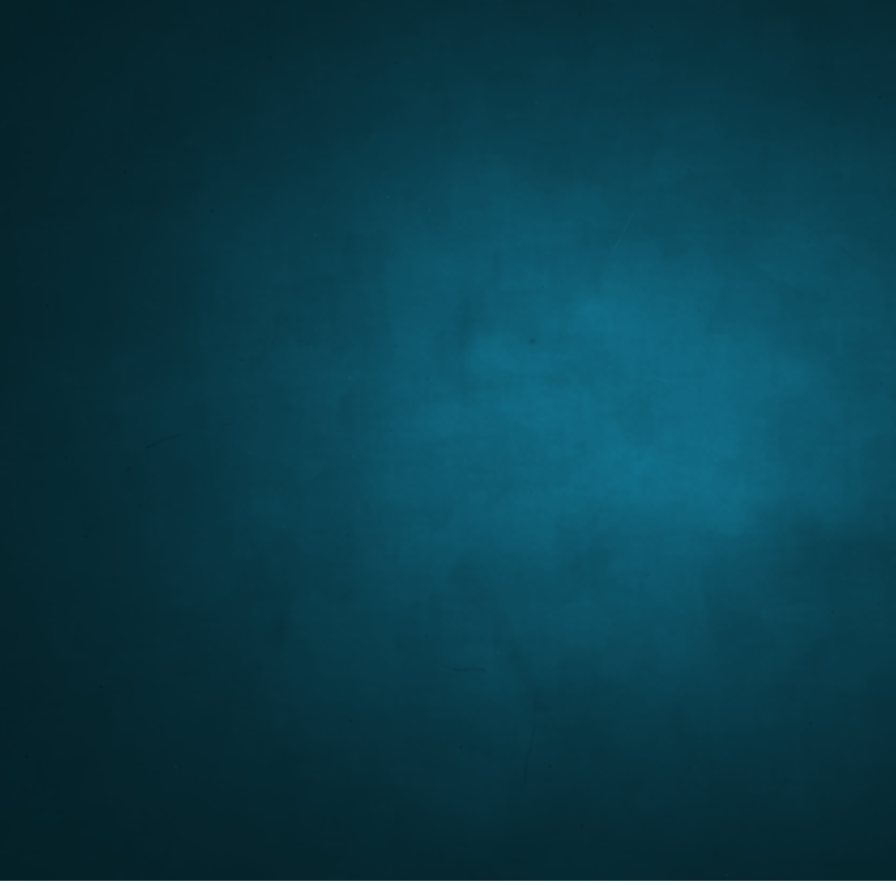
Reproduce this background procedurally as a Shadertoy shader.

```glsl
// A worn teal wall lit by one soft, lopsided glow right of the centre.
// A split Gaussian sets the light; value noise, ragged stains, scratches
// and hashed specks wear the surface above a thin white bottom margin.

#define GLOW_CENTER vec2(0.665, 0.53)
#define GLOW_LOW vec2(0.425, 0.355)
#define GLOW_HIGH vec2(0.50, 0.385)
#define SHADOW_COLOR vec3(0.020, 0.128, 0.155)
#define GLOW_COLOR vec3(0.060, 0.402, 0.500)
#define MARGIN_HEIGHT 0.00593
#define MOTTLE 0.24
#define PATCHES 0.06
#define BRUSH 0.045
#define GRAIN 0.05
#define SPECK_CELLS 24.0
#define SCRATCH_COUNT 16

float hash(vec2 p) {
    return fract(sin(dot(p, vec2(127.1, 311.7))) * 43758.5453);
}

float noise(vec2 p) {
    vec2 cell = floor(p), f = fract(p);
    f = f * f * (3.0 - 2.0 * f);
    float low = mix(hash(cell), hash(cell + vec2(1, 0)), f.x);
    float high = mix(hash(cell + vec2(0, 1)), hash(cell + vec2(1, 1)), f.x);
    return mix(low, high, f.y);
}

float fbm(vec2 p) {
    float sum = 0.0, weight = 0.5;
    for (int i = 0; i < 5; i++) {
        sum += weight * noise(p);
        p = mat2(1.6, 1.2, -1.2, 1.6) * p + 7.3;
        weight *= 0.5;
    }
    return sum;
}

// Soft elliptical stain
float stain(vec2 p, vec2 center, vec2 size) {
    vec2 d = (p - center) / size;
    return exp(-dot(d, d));
}

// Soft line between two points
float streak(vec2 p, vec2 a, vec2 b, float width) {
    vec2 ab = b - a;
    float t = clamp(dot(p - a, ab) / dot(ab, ab), 0.0, 1.0);
    float d = length(p - a - ab * t) / width;
    return exp(-d * d);
}

// Sparse specks, one candidate per cell; positive is light
float specks(vec2 p) {
    vec2 cell = floor(p * SPECK_CELLS);
    float pick = hash(cell + 3.7);
    vec2 center = 0.2 + 0.6 * vec2(hash(cell + 11.3), hash(cell + 29.1));
    float d = length(fract(p * SPECK_CELLS) - center);
    return (1.0 - smoothstep(0.02, 0.07, d)) * (step(0.965, pick) - step(pick, 0.06));
}

// Brightness of the lit wall before wear
float glow(vec2 p) {
    vec2 d = p - GLOW_CENTER;
    d /= mix(GLOW_LOW, GLOW_HIGH, step(0.0, d));
    return exp(-dot(d, d));
}

// Broad stains with ragged borders
float stains(vec2 p) {
    p += 0.05 * (vec2(fbm(p * 30.0), fbm(p * 30.0 + 40.0)) - 0.48);
    float light = 0.11 * stain(p, vec2(0.555, 0.605), vec2(0.028, 0.026))
                + 0.09 * stain(p, vec2(0.661, 0.655), vec2(0.026, 0.024))
                + 0.10 * stain(p, vec2(0.820, 0.447), vec2(0.060, 0.045))
                + 0.08 * stain(p, vec2(0.677, 0.473), vec2(0.080, 0.040))
                + 0.07 * stain(p, vec2(0.885, 0.580), vec2(0.030, 0.022));
    float dark = 0.12 * stain(p, vec2(0.514, 0.625), vec2(0.022, 0.055))
               + 0.07 * stain(p, vec2(0.600, 0.572), vec2(0.085, 0.012))
               + 0.09 * stain(p, vec2(0.306, 0.295), vec2(0.024, 0.026))
               + 0.09 * stain(p, vec2(0.664, 0.368), vec2(0.050, 0.024))
               + 0.09 * stain(p, vec2(0.938, 0.380), vec2(0.080, 0.045));
    return light - dark;
}

// Creases and broken scratches, then short scattered nicks
float scratches(vec2 p) {
    float gaps = smoothstep(0.2, 0.6, noise(p * 70.0));
    p += 0.006 * (noise(p * 45.0) - 0.5);
    float crease = streak(p, vec2(0.521, 0.354), vec2(0.573, 0.262), 0.014)
                 + streak(p, vec2(0.573, 0.262), vec2(0.605, 0.209), 0.010);
    float fine = max(streak(p, vec2(0.163, 0.494), vec2(0.208, 0.514), 0.0015),
                     streak(p, vec2(0.208, 0.514), vec2(0.260, 0.523), 0.0015))
               + 0.5 * streak(p, vec2(0.600, 0.209), vec2(0.586, 0.117), 0.0015)
               + streak(p, vec2(0.495, 0.249), vec2(0.540, 0.243), 0.0022)
               - 0.8 * streak(p, vec2(0.707, 0.759), vec2(0.684, 0.717), 0.0014);
    for (int i = 0; i < SCRATCH_COUNT; i++) {
        vec2 seed = vec2(float(i), 5.3);
        vec2 start = vec2(0.3, 0.2) + vec2(0.7, 0.6) * vec2(hash(seed), hash(seed + 9.1));
        vec2 reach = 0.05 * (vec2(hash(seed + 17.7), hash(seed + 23.9)) - 0.5);
        fine += (hash(seed + 31.0) - 0.5) * streak(p, start, start + reach, 0.0014);
    }
    float pit = stain(p, vec2(0.592, 0.613), vec2(0.0035));
    return -0.055 * crease - 0.10 * fine * gaps - 0.20 * pit;
}

void mainImage(out vec4 fragColor, in vec2 fragCoord) {
    vec2 uv = fragCoord / iResolution.xy;
    // Clouds, ragged patches, brushed texture and grain
    float light = glow(uv);
    float wear = MOTTLE * (fbm(uv * 11.0) - 0.48);
    wear += PATCHES * (smoothstep(0.44, 0.56, fbm(uv * 17.0 + 60.0)) - 0.5);
    wear += BRUSH * (noise(uv * vec2(110.0, 26.0)) + noise(uv * vec2(28.0, 130.0)) - 1.0);
    wear += GRAIN * (noise(uv * 210.0) - 0.5);
    light += wear * (0.15 + 0.85 * light) + stains(uv) + scratches(uv) + 0.07 * specks(uv);
    vec3 color = mix(SHADOW_COLOR, GLOW_COLOR, max(light, -0.1));
    // White margin along the bottom
    float halfPixel = 0.5 / iResolution.y;
    float wall = smoothstep(MARGIN_HEIGHT - halfPixel, MARGIN_HEIGHT + halfPixel, uv.y);
    fragColor = vec4(mix(vec3(1.0), color, wall), 1.0);
}
```
